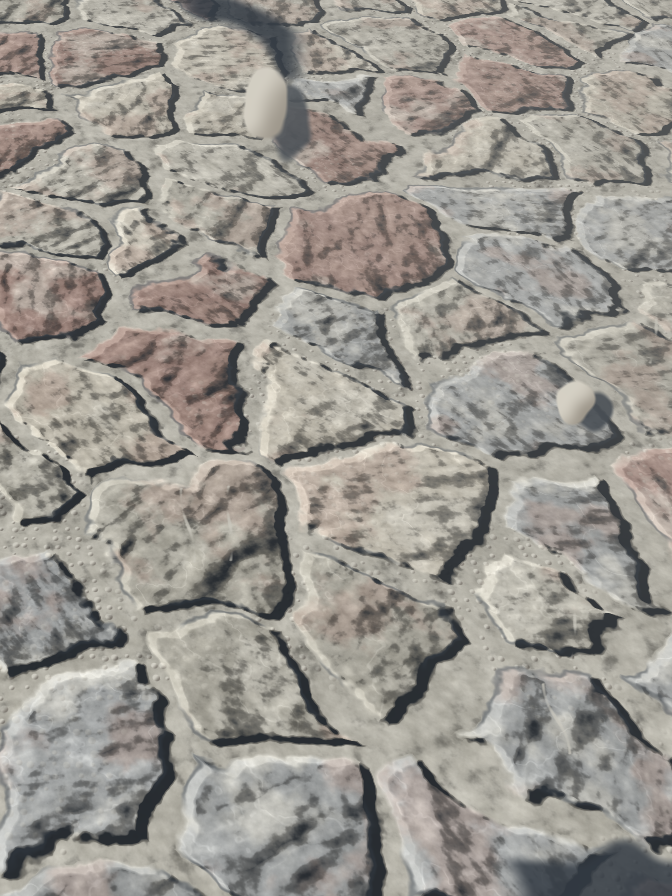
This texture is drawn by a WebGL 1 fragment shader. Its source:

```glsl
precision highp float;
uniform vec2 u_resolution;

#define STONE_SCALE 3.3
#define TILT 0.40
#define JITTER 0.84
#define JOINT 0.045
#define RELIEF 0.62
#define GRAIN 0.17
#define HAZE 0.30
#define LIGHT_STEP vec2(-0.045, 0.032)
#define SHADOW_COLOR vec3(0.20, 0.23, 0.265)
#define MORTAR_COLOR vec3(0.69, 0.68, 0.64)
#define PALE_COLOR vec3(0.80, 0.79, 0.75)

float hash(vec2 p) {
  return fract(sin(dot(p, vec2(127.1, 311.7))) * 43758.5);
}

vec2 hash2(vec2 p) {
  return vec2(hash(p), hash(p + 37.3));
}

float noise(vec2 p) {
  vec2 i = floor(p), f = fract(p);
  f = f * f * (3.0 - 2.0 * f);
  return mix(mix(hash(i), hash(i + vec2(1, 0)), f.x),
             mix(hash(i + vec2(0, 1)), hash(i + vec2(1, 1)), f.x), f.y);
}

float fbm(vec2 p) {
  float sum = 0.0, amp = 0.5;
  for (int i = 0; i < 5; i++) {
    sum += amp * noise(p);
    p = mat2(1.6, 1.2, -1.2, 1.6) * p + 7.3;
    amp *= 0.52;
  }
  return sum;
}

// Cellular paving: distance to the joint, then the cell
vec3 paving(vec2 q) {
  vec2 base = floor(q), nearest = vec2(0.0), cell = base;
  float best = 9.0, edge = 9.0;
  for (int j = -1; j <= 1; j++) for (int i = -1; i <= 1; i++) {
    vec2 c = base + vec2(i, j);
    vec2 r = c + 0.5 + JITTER * (hash2(c) - 0.5) - q;
    float d = dot(r, r);
    if (d < best) { best = d; nearest = r; cell = c; }
  }
  for (int j = -2; j <= 2; j++) for (int i = -2; i <= 2; i++) {
    vec2 c = cell + vec2(i, j);
    vec2 r = c + 0.5 + JITTER * (hash2(c) - 0.5) - q;
    vec2 gap = r - nearest;
    if (dot(gap, gap) > 0.0001) edge = min(edge, dot(0.5 * (r + nearest), normalize(gap)));
  }
  return vec3(edge, cell);
}

// Height, stone mask, and cell of the rough surface
vec4 surface(vec2 q) {
  vec2 warp = vec2(fbm(q * 2.3), fbm(q * 2.3 + 19.0)) - 0.5;
  vec3 stone = paving(q + 0.42 * warp);
  float width = JOINT * (0.3 + 2.2 * noise(q * 1.7 + 5.0));
  float mask = smoothstep(width, width + 0.05, stone.x);
  float turn = 6.28 * hash(stone.yz + 3.0);
  vec2 along = mat2(cos(turn), sin(turn), -sin(turn), cos(turn)) * q;
  float facets = abs(fbm(along * vec2(1.6, 3.8)) - 0.48);
  float rough = fbm(q * 6.5);
  float height = mask * (0.26 + 1.0 * facets + 0.25 * smoothstep(0.0, 0.35, stone.x));
  return vec4(height + rough * mix(0.28, 0.48, mask), mask, stone.yz);
}

vec3 stoneColor(vec2 cell) {
  float pick = hash(cell + 11.0);
  vec3 c = mix(vec3(0.65, 0.64, 0.60), vec3(0.59, 0.60, 0.60), step(0.40, pick));
  c = mix(c, vec3(0.71, 0.69, 0.64), step(0.60, pick));
  c = mix(c, vec3(0.57, 0.475, 0.445), step(0.77, pick));
  return c + 0.07 * (hash(cell + 23.0) - 0.5);
}

// Small gravel gathered in patches: coverage and shade
vec2 gravel(vec2 q) {
  vec2 g = q * 15.0, c = floor(g);
  vec2 r = g - c - 0.5 - 0.35 * (hash2(c) - 0.5);
  float size = 0.18 + 0.18 * hash(c + 2.0);
  float patchy = smoothstep(0.50, 0.66, noise(q * 1.4 + 31.0));
  float cover = patchy * step(0.4, hash(c + 8.0)) * (1.0 - smoothstep(size - 0.1, size + 0.05, length(r)));
  return vec2(cover, 0.5 + dot(r, vec2(-0.7, 0.7)) / size * 0.5);
}

// Loose rock with its cast shadow
vec3 looseRock(vec3 col, vec2 p, vec2 center, vec2 size) {
  vec2 r = (p - center) / size + 0.35 * (vec2(noise(p * 32.0), noise(p * 32.0 + 9.0)) - 0.5);
  vec2 s = r - vec2(0.95, -0.40);
  col = mix(col, SHADOW_COLOR, 0.9 * (1.0 - smoothstep(0.75, 1.05, length(s))));
  float lit = smoothstep(-0.9, 0.5, dot(r, vec2(-0.7, 0.6)));
  vec3 face = mix(vec3(0.60, 0.57, 0.52), vec3(0.86, 0.84, 0.79), lit);
  return mix(col, face, 1.0 - smoothstep(0.88, 1.06, length(r)));
}

void main() {
  vec2 p = gl_FragCoord.xy / u_resolution.x;
  float top = u_resolution.y / u_resolution.x;

  // Ground plane receding towards the top
  float depth = 1.0 / (1.0 - TILT * p.y * 1.333 / top);
  vec2 q = STONE_SCALE * vec2((p.x - 0.5) * depth, (depth - 1.0) / TILT) + vec2(7.0, 3.0);
  q.x += 0.25 * q.y;
  vec4 here = surface(q);
  float slope = here.x - surface(q + LIGHT_STEP).x;

  // Stone colours with stains and pale veins
  float stain = fbm(q * 2.6 + 41.0), fine = fbm(q * 17.0);
  vec3 stone = stoneColor(here.zw);
  stone = mix(stone, vec3(0.58, 0.49, 0.45), 0.45 * smoothstep(0.53, 0.68, stain));
  stone = mix(stone, PALE_COLOR, 0.55 * smoothstep(0.46, 0.28, stain));
  float vein = 1.0 - smoothstep(0.0, 0.025, abs(fbm(q * 3.1 + 63.0) - 0.5));
  stone += 0.05 * vein;
  vec3 col = mix(MORTAR_COLOR, stone, here.y);
  col += GRAIN * (fine - 0.48) + 0.10 * (stain - 0.48);

  vec2 grit = gravel(q);
  col = mix(col, mix(vec3(0.50, 0.48, 0.45), PALE_COLOR, smoothstep(0.1, 0.7, grit.y)), grit.x * (1.0 - 0.75 * here.y));

  // Sunlit faces, shaded faces and open joints
  col += RELIEF * clamp(slope, 0.0, 0.28) * vec3(1.0, 0.98, 0.92);
  col = mix(col, SHADOW_COLOR, 0.92 * smoothstep(0.08, 0.30, -slope));
  col *= 1.0 - 0.35 * smoothstep(0.0, 0.10, -slope);
  float crack = here.y * (1.0 - here.y) * 4.0 * smoothstep(0.44, 0.62, noise(q * 2.4 + 15.0));
  col = mix(col, SHADOW_COLOR, 0.50 * crack);

  // Dry straws
  for (int i = 0; i < 5; i++) {
    vec2 seed = vec2(float(i), 4.0);
    float a = 1.2 + 1.3 * hash(seed + 5.0);
    vec2 dir = vec2(cos(a), sin(a)), r = p - hash2(seed) * vec2(1.0, 0.75 * top);
    float t = clamp(dot(r, dir), -0.055, 0.055);
    float d = length(r - dir * t + 0.004 * sin(t * 50.0));
    col = mix(col, PALE_COLOR, 0.75 * (1.0 - smoothstep(0.001, 0.004, d)));
  }

  col = looseRock(col, p, vec2(0.397, 0.882 * top), vec2(0.034, 0.058));
  col = looseRock(col, p, vec2(0.858, 0.552 * top), vec2(0.028, 0.034));

  // Haze on the far side, then shadows thrown from outside
  col = mix(col, vec3(0.70, 0.69, 0.66), HAZE * smoothstep(0.5, 1.9, p.x * 0.6 + p.y));
  float wobble = 0.05 * (noise(p * 14.0) - 0.5);
  float corner = smoothstep(0.75, 0.79, p.x + wobble) * (1.0 - smoothstep(0.05, 0.08, p.y + wobble));
  float streak = 1.0 - smoothstep(0.012, 0.035, abs(p.y - top + 0.03 + 0.6 * (p.x - 0.36) + wobble));
  streak *= smoothstep(0.24, 0.30, p.x) * (1.0 - smoothstep(0.42, 0.47, p.x));
  col = mix(col, SHADOW_COLOR, 0.85 * max(corner, streak));
  gl_FragColor = vec4(clamp(col, 0.0, 1.0), 1.0);
}
```
